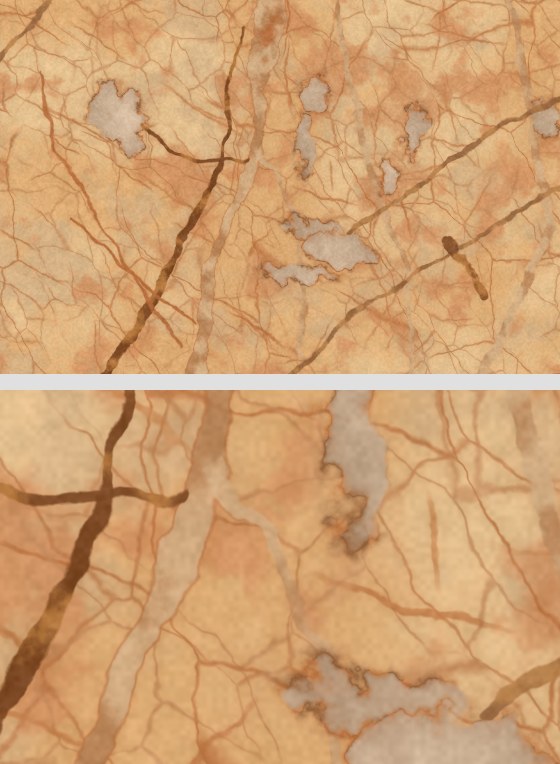
Top: the whole. Bottom: its middle third, enlarged.
Write a Shadertoy shader that draws this texture.

```glsl
// Polished cream marble with rust cracks, tan veins and grey quartz pockets.

const vec3 CREAM = vec3(.895, .755, .56), HONEY = vec3(.87, .68, .46);
const vec3 TAN = vec3(.77, .60, .43), QUARTZ = vec3(.77, .67, .57);
const vec3 RUST = vec3(.70, .40, .21), UMBER = vec3(.47, .27, .13);

float hash(vec2 p) {
    vec3 h = fract(p.xyx * .1031);
    h += dot(h, h.yzx + 33.33);
    return fract((h.x + h.y) * h.z);
}

float noise(vec2 p) {
    vec2 i = floor(p), f = fract(p);
    f = f * f * (3. - 2. * f);
    return mix(mix(hash(i), hash(i + vec2(1, 0)), f.x),
               mix(hash(i + vec2(0, 1)), hash(i + vec2(1, 1)), f.x), f.y);
}

float fbm(vec2 p) {
    float sum = 0., amp = .52;
    for (int i = 0; i < 5; i++) {
        sum += amp * noise(p);
        p = mat2(1.6, 1.2, -1.2, 1.6) * p + 17.3;
        amp *= .5;
    }
    return sum;
}

// Gap between the two nearest cell centres: zero along cell borders
float cellGap(vec2 p) {
    vec2 cell = floor(p), near = vec2(9.);
    for (int i = 0; i < 9; i++) {
        vec2 c = cell + vec2(i % 3 - 1, i / 3 - 1);
        float d = length(c + vec2(hash(c), hash(c + 71.)) - p);
        near = d < near.x ? vec2(d, near.x) : vec2(near.x, min(near.y, d));
    }
    return near.y - near.x;
}

float segment(vec2 p, vec2 a, vec2 b) {
    p -= a; b -= a;
    return length(p - b * clamp(dot(p, b) / dot(b, b), 0., 1.));
}

// Line through four points, two in each vector
float path(vec2 p, vec4 a, vec4 b) {
    return min(segment(p, a.xy, a.zw), min(segment(p, a.zw, b.xy), segment(p, b.xy, b.zw)));
}

// Filled vein with a soft stained margin
void vein(inout vec3 col, float d, float width, vec3 tint, float strength) {
    float soft = .0012 + .5 / iResolution.y;
    col = mix(col, RUST, .22 * strength * exp(-d / (width + .003)));
    col = mix(col, tint, strength * (1. - smoothstep(width - soft, width + soft, d)));
}

void mainImage(out vec4 fragColor, in vec2 fragCoord) {
    vec2 p = fragCoord / iResolution.y;
    vec2 bend = vec2(fbm(p * 5.), fbm(p * 5. + 31.)) - .5;
    vec2 rough = vec2(fbm(p * 28. + 7.), fbm(p * 28. + 19.)) - .5;
    vec2 q = p + .06 * bend + .018 * rough;
    float fine = fbm(p * 55.), patches = fbm(p * 13. + 5.);
    float breadth = .35 + 1.3 * fbm(p * 17. + 3.);

    // Cloudy ground, more stained right of the middle
    vec2 away = p - vec2(1., .6);
    float broken = exp(-3.5 * dot(away, away));
    vec3 col = mix(CREAM, HONEY, smoothstep(.38, .66, fbm(p * 4. + 2.) + .25 * (fine - .5)));
    col = mix(col, vec3(.81, .68, .52), .65 * smoothstep(.53, .7, fbm(p * 8. + 40.)));
    col = mix(col, vec3(.81, .55, .36), .75 * smoothstep(.57, .78, patches + .14 * broken + .2 * (fine - .5)));

    // Web of hair cracks at three scales
    for (int i = 0; i < 3; i++) {
        float k = float(i), scale = 4. + 4. * k;
        vec2 s = mat2(.8, -.6, .6, .8) * (q + .02 * bend);
        float gap = cellGap(s * scale * vec2(1.1, .65) + 13. * k) / scale;
        float mask = smoothstep(.4, .6, fbm(p * 6. + 9. * k) + .13 * broken);
        vein(col, gap * .6, .0016 * breadth, mix(RUST, TAN, .3 * k), .62 * mask);
    }

    // Scattered straight cracks, mostly falling to the right on the left side
    for (int i = 0; i < 30; i++) {
        vec2 id = vec2(i, 4.7), mid = vec2(1.5 * hash(id), hash(id + 11.));
        float angle = mix(-.8, mid.x < .7 ? -.45 : 2.2, hash(id + 23.));
        vec2 reach = (.05 + .13 * hash(id + 37.)) * vec2(cos(angle), sin(angle));
        float fade = 1. - smoothstep(.4, 1.1, length(p - mid) / length(reach));
        vein(col, segment(q, mid - reach, mid + reach), .0028 * breadth,
             mix(RUST, HONEY, .5 * hash(id + 51.)), .75 * fade);
    }

    // Wide tan bands with crystalline filling
    vec3 filling = mix(vec3(.82, .68, .52), vec3(.7, .5, .33), smoothstep(.4, .72, fbm(p * 24.)));
    float band = path(q, vec4(.72, 1.05, .69, .6), vec4(.57, .28, .52, -.05));
    float bandWidth = (.017 + .026 * smoothstep(.7, .95, p.y)) * breadth;
    vein(col, band, bandWidth, filling, .85);
    vein(col, abs(band - bandWidth), .0014, RUST, .45);
    col = mix(col, RUST, .8 * (1. - smoothstep(0., .04, band)) * smoothstep(.48, .62, patches) * smoothstep(.72, .9, p.y));
    vein(col, path(q, vec4(.88, 1.05, 1., .55), vec4(1.09, .28, 1.1, -.05)), .008 * breadth, filling, .8);
    vein(col, path(q, vec4(1.34, 1.05, 1.42, .72), vec4(1.47, .4, 1.27, -.05)), .012 * breadth, filling, .8);
    vein(col, path(q, vec4(.69, .6, .81, .43), vec4(.82, .25, .81, .05)), .006 * breadth, filling, .8);

    // Quartz pockets: centre and radii
    vec4 pockets[9] = vec4[9](
        vec4(.3, .69, .085, .065), vec4(.93, .35, .075, .05), vec4(.81, .27, .09, .025),
        vec4(.86, .41, .055, .018), vec4(.82, .62, .03, .08), vec4(.86, .75, .025, .04),
        vec4(1.12, .65, .022, .05), vec4(1.05, .55, .03, .035), vec4(1.47, .65, .035, .05));
    vec2 w = p + .12 * bend + .07 * rough;
    float pocket = 1.;
    for (int i = 0; i < 9; i++) {
        vec4 k = pockets[i];
        pocket = min(pocket, (length((w - k.xy) / k.zw) - 1.) * min(k.z, k.w));
    }
    float rim = exp(-abs(pocket - .002) / .0045) * smoothstep(.26, .46, patches);
    col = mix(col, TAN, .5 * exp(-max(pocket, 0.) / .025) * smoothstep(.35, .65, fine));
    vec3 crystal = QUARTZ + .24 * (fbm(p * 9. + 60.) - .46);
    col = mix(col, crystal, .9 * (1. - smoothstep(-.003, .003, pocket)));
    col = mix(col, mix(RUST, UMBER, smoothstep(.45, .6, fine)), .75 * rim);

    // Strong brown and rust fractures
    vec3 brown = mix(UMBER, vec3(.7, .46, .23), smoothstep(.38, .66, fbm(p * 30. + 8.)));
    float fault = path(q, vec4(.645, .93, .59, .56), vec4(.46, .28, .28, -.03));
    vein(col, fault, mix(.012, .005, smoothstep(.1, .8, p.y)) * breadth, brown, .95);
    vec3 ochre = mix(brown, TAN, .35);
    vein(col, path(q, vec4(1.53, .73, 1.35, .66), vec4(1.11, .5, .94, .39)), .007 * breadth, ochre, .9);
    vein(col, path(q, vec4(1.53, .51, 1.21, .33), vec4(.98, .2, .76, -.03)), .006 * breadth, ochre, .9);
    vein(col, path(q, vec4(.1, .8, .14, .6), vec4(.33, .33, .49, .07)), .0045 * breadth, RUST, .8);
    vein(col, path(q, vec4(.38, .67, .45, .61), vec4(.52, .58, .67, .58)), .005 * breadth, brown, .9);
    vein(col, segment(q, vec2(.21, .4), vec2(.53, .14)), .004 * breadth, RUST, .85);
    vein(col, segment(q, vec2(.16, 1.03), vec2(-.03, .8)), .006 * breadth, ochre, .85);
    vein(col, segment(q, vec2(1.2, .36), vec2(1.3, .22)), .013 * breadth, brown, .85);

    // Surface grain
    col += .1 * (fine - .48) + .05 * (noise(p * 210.) - .5);
    fragColor = vec4(col, 1.);
}
```
